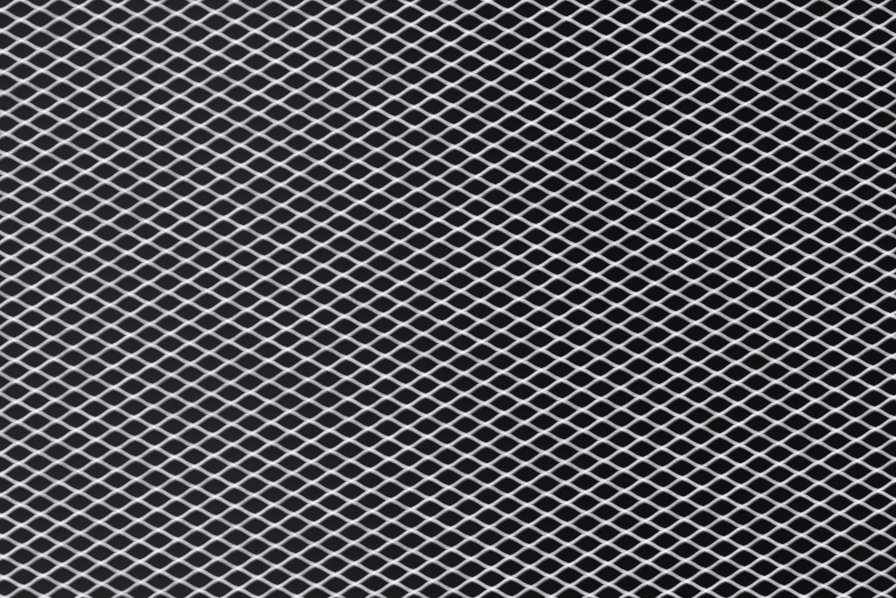
Write a Shadertoy shader that draws this texture.

```glsl
// Expanded metal mesh: wide diamond openings over a dark backing.
// Two families of slightly wavy diagonal strands cross at bright nodes; a
// grey underside, per-segment wear and a left-to-right falloff add depth.

float hash(vec2 p) {
    vec3 h = fract(vec3(p.xyx) * 0.1031);
    h += dot(h, h.yzx + 33.33);
    return fract((h.x + h.y) * h.z);
}

// Smooth value noise
float noise(vec2 p) {
    vec2 i = floor(p), f = fract(p);
    f = f * f * (3.0 - 2.0 * f);
    return mix(mix(hash(i), hash(i + vec2(1, 0)), f.x),
               mix(hash(i + vec2(0, 1)), hash(i + vec2(1, 1)), f.x), f.y);
}

// Diagonal strand coordinates: whole numbers lie on strand centres.
// The sine slightly flattens the strands where they meet.
vec2 strandCoords(vec2 q) {
    vec2 p = q / vec2(0.0652, 0.0345);
    float x = p.x - 0.024 * sin(12.566 * p.x);
    return vec2(x + p.y, x - p.y);
}

// Distance to the falling (x) and rising (y) strands, in canvas heights
vec2 strandDistance(vec2 s) {
    return abs(s - round(s)) / 32.8;
}

void mainImage(out vec4 fragColor, in vec2 fragCoord) {
    vec2 uv = fragCoord / iResolution.y;
    float across = fragCoord.x / iResolution.x;
    float soft = 0.0004 + 0.5 / iResolution.y;

    // Sheet tilted so that its rows climb to the right
    vec2 q = uv - vec2(0.738, 0.495);
    q = mat2(1.0, -0.04, 0.04, 1.0) * q;

    // Backing, lighter on the left and toward the foot of each opening
    vec2 s = strandCoords(q);
    float height = fract(0.5 * (s.x - s.y) - 0.5 * (floor(s.x) - floor(s.y)) + 0.5);
    float shade = smoothstep(0.20, 0.75, across + 0.06 * (noise(uv * 4.0) - 0.5));
    vec3 color = mix(vec3(0.138, 0.138, 0.150), vec3(0.062, 0.061, 0.070), shade);
    color *= 1.12 - 0.24 * height;

    // Grey underside, seen just below the strands
    float halfWidth = mix(0.0035, 0.0032, across);
    vec2 under = strandDistance(strandCoords(q + vec2(-0.0006, 0.0015)));
    float underside = 1.0 - smoothstep(-soft, soft, min(under.x, under.y) - halfWidth);
    color = mix(color, mix(vec3(0.31, 0.31, 0.33), vec3(0.26, 0.26, 0.28), shade), underside);

    // Top face; falling strands are wider and duller than rising ones
    vec2 d = strandDistance(s);
    vec2 widths = halfWidth * vec2(1.0, 0.88);
    vec2 cover = 1.0 - smoothstep(-soft, soft, d - widths);
    vec2 wear = vec2(hash(vec2(round(s.x), floor(s.y)) + 70.0),
                     hash(vec2(floor(s.x), round(s.y)) + 170.0)) - 0.5;
    vec2 tone = vec2(0.73, 0.79) + 0.12 * wear;
    tone *= 1.0 - 0.26 * smoothstep(vec2(0.0), widths, d);
    float node = exp(-dot(d, d) / 0.000020);
    float metal = mix(tone.x, tone.y, cover.y / (cover.x + cover.y + 0.001));
    metal += 0.23 * node + 0.07 * (noise(uv * 260.0) - 0.5);
    color = mix(color, metal * vec3(1.0, 0.99, 1.025), max(cover.x, cover.y));

    // Fine grain
    color += 0.014 * (noise(uv * 340.0 + 9.0) - 0.5);
    fragColor = vec4(clamp(color, 0.0, 1.0), 1.0);
}
```
